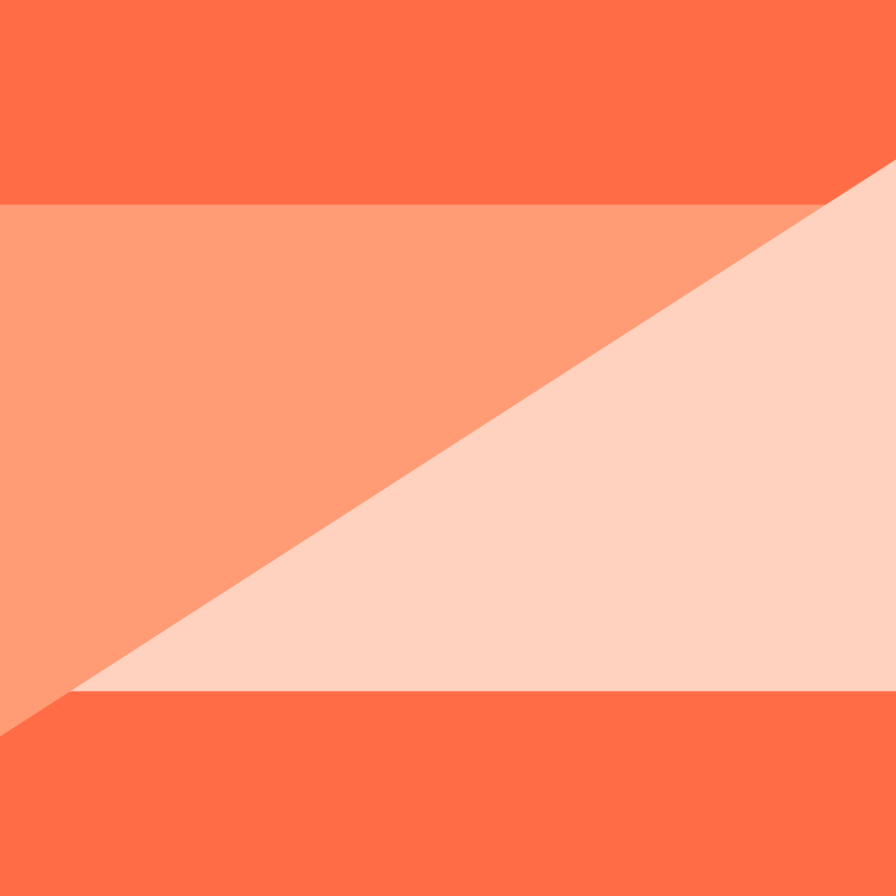
Reproduce this background procedurally as a three.js fragment shader.

```glsl
varying vec2 vUv;

const vec3 CORAL = vec3(1.0, 0.424, 0.275);
const vec3 APRICOT = vec3(1.0, 0.612, 0.459);
const vec3 BLUSH = vec3(1.0, 0.82, 0.749);

const vec2 CENTER = vec2(0.5, 0.5);
const float BAND_HALF_HEIGHT = 0.2715;
const float DIAGONAL_SLOPE = 0.644;
const float EDGE_SOFTNESS = 0.001;

// Coverage of the side where the signed distance is negative
float fill(float dist) {
  return 1.0 - smoothstep(-EDGE_SOFTNESS, EDGE_SOFTNESS, dist);
}

// Signed distance to a sloped line through the origin, negative below it
float slopedLine(vec2 p, float slope) {
  return (p.y - slope * p.x) / sqrt(1.0 + slope * slope);
}

void main() {
  vec2 p = vUv - CENTER;

  // Two coral-edged halves, one on each side of the diagonal
  vec3 upperHalf = mix(CORAL, APRICOT, fill(p.y - BAND_HALF_HEIGHT));
  vec3 lowerHalf = mix(CORAL, BLUSH, fill(-p.y - BAND_HALF_HEIGHT));

  // Join the halves along the diagonal
  float belowDiagonal = fill(slopedLine(p, DIAGONAL_SLOPE));
  gl_FragColor = vec4(mix(upperHalf, lowerHalf, belowDiagonal), 1.0);
}
```
